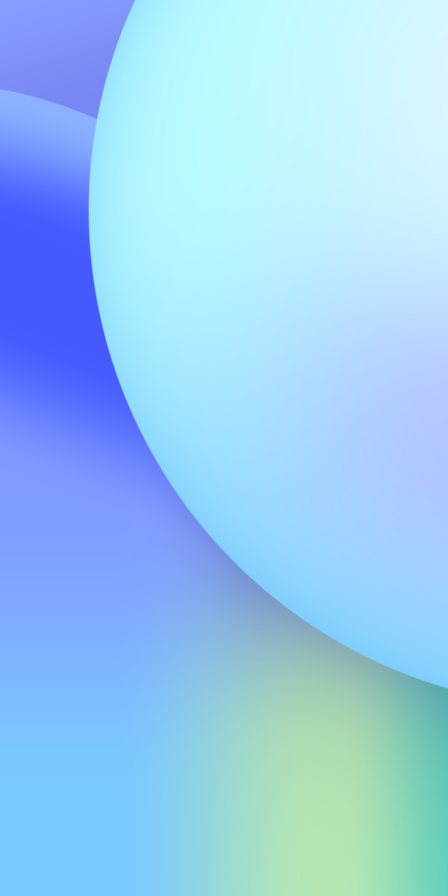
Give the GLSL for this background, as a Shadertoy shader.

```glsl
// Soft elliptical falloff, 1 at the centre
float glow(vec2 p, vec2 centre, vec2 radii) {
    vec2 q = (p - centre) / radii;
    return exp(-dot(q, q));
}

// Blue dome fading down to sky, with a green light at the lower right
vec3 backdrop(vec2 p, float pixel) {
    vec3 col = mix(vec3(0.48, 0.79, 1.0), vec3(0.50, 0.61, 1.0), smoothstep(0.2, 0.9, p.y));
    col = mix(col, vec3(0.27, 0.35, 1.0), smoothstep(0.95, 1.3, p.y + 0.4 * p.x));

    // Dome: pale along its upper rim, haze beyond it
    float dome = length(p - vec2(-0.182, 0.828)) - 0.99;
    float rim = (1.0 - smoothstep(0.0, 0.3, -dome)) * smoothstep(1.3, 1.65, p.y);
    col = mix(col, vec3(0.55, 0.70, 1.0), rim);
    vec3 haze = mix(vec3(0.47, 0.53, 0.95), vec3(0.53, 0.61, 1.0), smoothstep(1.7, 2.0, p.y - 0.3 * p.x));
    col = mix(col, haze, smoothstep(-pixel, pixel, dome) * step(1.2, p.y));

    // Green light turning teal at the right edge
    vec3 green = mix(vec3(0.71, 0.91, 0.71), vec3(0.38, 0.82, 0.75), smoothstep(0.76, 1.05, p.x));
    float light = smoothstep(0.25, 0.72, p.x) * (1.0 - smoothstep(0.3, 0.98, p.y));
    return mix(col, green, light);
}

// Large pale sphere; depth is the distance inward from its edge
vec3 sphere(vec2 p, float depth) {
    vec3 col = mix(vec3(0.57, 0.87, 1.0), vec3(0.72, 0.99, 1.0), smoothstep(0.6, 1.6, p.y));
    col = mix(col, vec3(0.69, 0.75, 1.0), glow(p, vec2(1.08, 1.08), vec2(0.45, 0.44)));
    col = mix(col, vec3(0.86, 0.96, 1.0), glow(p, vec2(1.1, 1.8), vec2(0.42, 0.5)));
    float rim = exp(-max(depth, 0.0) / 0.08) * mix(0.8, 0.5, smoothstep(0.5, 1.2, p.y));
    return mix(col, vec3(0.47, 0.79, 0.99), rim);
}

void mainImage(out vec4 fragColor, in vec2 fragCoord) {
    float pixel = 2.0 / iResolution.y;
    vec2 p = fragCoord * pixel;
    float edge = length(p - vec2(1.31, 1.531)) - 1.112;

    // Shadow cast below the sphere
    vec3 col = backdrop(p, pixel);
    float shadow = exp(-max(edge, 0.0) / 0.16) * smoothstep(0.3, 0.6, p.x);
    col *= 1.0 - shadow * vec3(0.16, 0.2, 0.12);

    col = mix(sphere(p, -edge), col, smoothstep(-pixel, pixel, edge));
    fragColor = vec4(col, 1.0);
}
```
